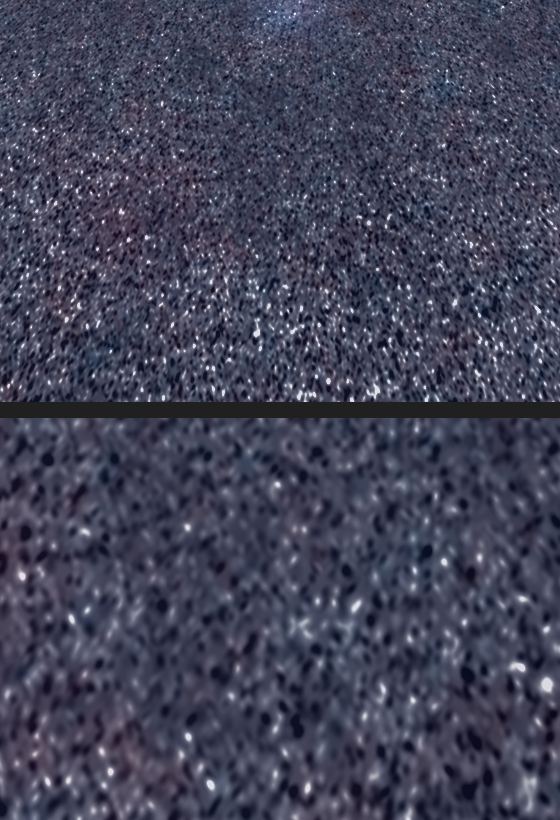
Top, the full canvas; bottom, a detail of the centre.
A Shadertoy shader for this texture:

```glsl
#define GRAIN_SIZE vec2(0.0150, 0.0200)
#define HORIZON 2.6
#define BASE_LEVEL 0.270
#define CONTRAST 0.093
#define GLINT 0.125
#define NEAR_CONTRAST 1.22
#define FAR_CONTRAST 0.70
#define LEAN 0.9
#define SLATE_TINT vec3(-0.010, 0.0, 0.082)
#define RUST_TINT vec3(0.035, -0.012, -0.012)
#define HAZE_TINT vec3(0.07, 0.085, 0.13)

vec3 hash3(vec2 p) {
    vec3 h = fract(p.xyx * vec3(0.1031, 0.1030, 0.0973));
    h += dot(h, h.yxz + 33.33);
    return fract((h.xxy + h.yzz) * h.zyx);
}

// Signed cellular noise: one soft, leaning ellipse per cell
float grains(vec2 p, float seed) {
    vec2 cell = floor(p);
    float sum = 0.0;
    for (int j = -1; j <= 1; j++) {
        for (int i = -1; i <= 1; i++) {
            vec2 id = cell + vec2(i, j);
            vec3 rnd = hash3(id + seed);
            vec2 d = p - id - rnd.xy;
            d.x += LEAN * (fract(rnd.z * 17.0) - 0.5) * d.y;
            d.x *= 1.3;
            float k = max(1.0 - dot(d, d) / 0.9, 0.0);
            sum += (2.0 * rnd.z - 1.0) * k * k * k;
        }
    }
    return sum;
}

float blob(vec2 p, vec2 center, vec2 size) {
    vec2 d = (p - center) / size;
    return exp(-dot(d, d));
}

void mainImage(out vec4 fragColor, in vec2 fragCoord) {
    vec2 uv = fragCoord / iResolution.xy;
    vec2 p = fragCoord / iResolution.y;
    float middle = 0.5 * iResolution.x / iResolution.y;

    // Ground plane seen at a slant: grains shrink towards the top
    float depth = HORIZON / (HORIZON - p.y);
    vec2 ground = vec2((p.x - middle) * depth, HORIZON * depth);
    vec2 g = ground / GRAIN_SIZE;

    // Broad uneven patches and two sizes of gravel
    float patches = grains(ground * 4.0, 211.0) + 0.7 * grains(ground * 11.0, 307.0);
    float gravel = grains(g, 503.0) + grains(g * 1.4 + 0.37, 719.0);
    float strength = mix(NEAR_CONTRAST, FAR_CONTRAST, uv.y) + 0.25 * patches;
    float z = 2.2 * gravel * strength;

    // Tone, with a bright tail for sunlit facets
    float glint = max(z - 1.2, 0.0);
    float tone = BASE_LEVEL + CONTRAST * z + GLINT * glint * glint + 0.035 * patches;
    tone = clamp(tone, 0.06, 0.88);

    // Slate blue, fading to neutral on the brightest facets
    vec3 color = tone + SLATE_TINT * (1.0 - 0.5 * smoothstep(0.35, 0.8, tone));

    // Drifting hue, a rusty stain and pale haze
    float hue = grains(ground * 7.0, 877.0) + 0.8 * grains(g * 0.45, 941.0);
    color += hue * vec3(0.022, -0.008, -0.014);
    color += RUST_TINT * blob(uv, vec2(0.24, 0.45), vec2(0.15, 0.20));
    color += HAZE_TINT * blob(uv, vec2(0.52, 0.98), vec2(0.07, 0.08));
    color -= 0.03 * blob(uv, vec2(0.70, 0.42), vec2(0.10, 0.18));

    fragColor = vec4(clamp(color, 0.0, 1.0), 1.0);
}
```
